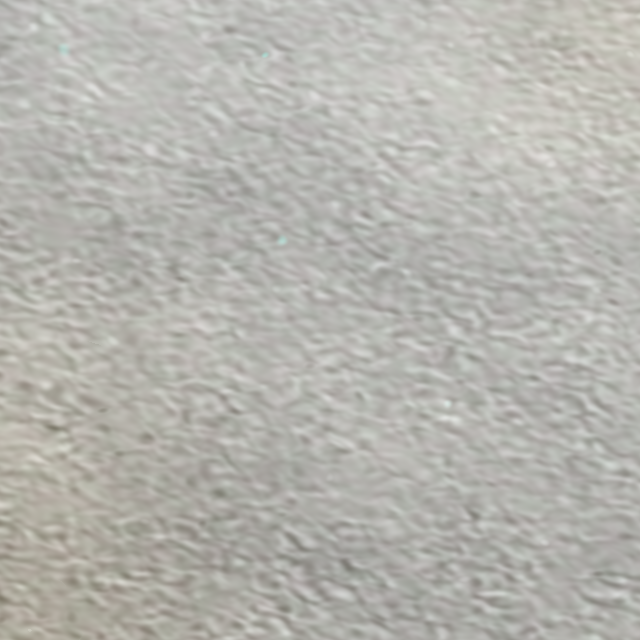
Write a WebGL 1 fragment shader that draws this texture.

```glsl
precision highp float;
// Soft, weathered grey pavement with short tilted grains, dark pits and pale glints.

uniform vec2 u_resolution;

#define GRAIN_SCALE vec2(36.0, 60.0)
#define GRAIN_TILT 0.20
#define GRAIN_WARP 0.35
#define RELIEF 0.36
#define GRAIN_TONE 0.42
#define MEAN_TONE 0.69
#define PATCH_TONE 0.34
#define PIT_DENSITY 0.13
#define GLINT_DENSITY 0.09
#define DARK_STONE vec3(0.590, 0.580, 0.550)
#define PALE_STONE vec3(0.770, 0.770, 0.750)
#define WARM_TINT vec3(0.014, -0.002, -0.032)

vec2 hash2(vec2 p) {
  vec3 q = fract(p.xyx * vec3(0.1031, 0.1030, 0.0973));
  q += dot(q, q.yzx + 33.33);
  return fract((q.xx + q.yz) * q.zy);
}

float cornerSlope(vec2 cell, vec2 offset) {
  float angle = 6.2832 * hash2(cell + 200.0).x;
  return dot(vec2(cos(angle), sin(angle)), offset);
}

float gradientNoise(vec2 p) {
  vec2 i = floor(p);
  vec2 f = fract(p);
  vec2 u = f * f * f * (f * (f * 6.0 - 15.0) + 10.0);
  vec2 e = vec2(1.0, 0.0);
  float low = mix(cornerSlope(i, f), cornerSlope(i + e, f - e), u.x);
  float high = mix(cornerSlope(i + e.yx, f - e.yx), cornerSlope(i + 1.0, f - 1.0), u.x);
  return mix(low, high, u.y);
}

vec2 rotate(vec2 p, float angle) {
  float c = cos(angle);
  float s = sin(angle);
  return vec2(c * p.x - s * p.y, s * p.x + c * p.y);
}

// Two layers turned against each other, so that grains stay short and rounded.
float grainHeight(vec2 p) {
  return gradientNoise(p) + 0.65 * gradientNoise(rotate(p, 0.65) * 1.35 + 17.3);
}

// Sparse soft blobs: x is coverage, y is a random value for the blob.
vec2 scatter(vec2 p, float density, float seed) {
  vec2 cell = floor(p);
  vec2 result = vec2(0.0);
  for (int j = -1; j <= 1; j++) {
    for (int i = -1; i <= 1; i++) {
      vec2 site = cell + vec2(float(i), float(j));
      vec2 center = site + hash2(site + seed);
      vec2 pick = hash2(site + seed + 71.0);
      float radius = mix(0.25, 0.55, pick.y);
      float cover = 1.0 - smoothstep(0.1, 1.0, length(p - center) / radius);
      cover *= step(pick.x, density);
      if (cover > result.x) result = vec2(cover, hash2(site + seed + 133.0).x);
    }
  }
  return result;
}

void main() {
  vec2 uv = gl_FragCoord.xy / u_resolution;
  vec2 tilted = rotate(uv, GRAIN_TILT);

  // Lightly warped grain, lit from above, rough in some places and worn in others.
  vec2 p = tilted * GRAIN_SCALE;
  p += GRAIN_WARP * vec2(gradientNoise(p * 0.6 + 5.1), gradientNoise(p * 0.6 + 41.7));
  float height = grainHeight(p);
  float relief = height - grainHeight(p + vec2(0.12, 0.42));
  float roughness = mix(1.1, 0.8, smoothstep(0.1, 1.0, uv.y));
  roughness *= 1.0 + 0.6 * gradientNoise(uv * 6.0 + 9.0) + 0.8 * gradientNoise(p * 0.35 + 61.0);

  // Broad light and stained patches.
  float patches = gradientNoise(tilted * vec2(2.5, 4.0) + 3.7)
                + 0.7 * gradientNoise(tilted * vec2(7.0, 12.0) + 23.0);
  float tone = MEAN_TONE + 0.48 * (uv.y - 0.5) + 0.12 * (uv.x - 0.5) + PATCH_TONE * patches;
  tone += roughness * (RELIEF * relief + GRAIN_TONE * height);

  // Pits are denser toward the lower left.
  float corner = 1.0 - smoothstep(0.1, 0.9, length(uv));
  vec2 pit = scatter(p * vec2(0.70, 0.60), PIT_DENSITY * (0.6 + corner), 11.0);
  tone -= 0.55 * pit.x * (0.3 + 0.7 * pit.y);
  vec2 glint = scatter(p * vec2(0.85, 0.65), GLINT_DENSITY, 57.0);
  tone += 0.50 * glint.x * glint.y;

  // Stone colour, warm edges, faint colour flecks and rare cyan sparkles.
  vec3 color = mix(DARK_STONE, PALE_STONE, clamp(tone, -0.8, 1.6));
  float warmth = 1.0 - smoothstep(0.0, 0.75, length(uv * vec2(1.3, 0.8)));
  warmth += 0.8 * (1.0 - smoothstep(0.0, 0.45, distance(uv, vec2(1.0))));
  color += WARM_TINT * (warmth - 0.18 + 0.3 * patches);
  float fleck = gradientNoise(p * 0.6 + 83.0);
  color += 0.018 * fleck * vec3(1.0, -0.7, 0.4);
  color += glint.x * smoothstep(0.95, 0.98, glint.y) * vec3(-0.10, 0.05, 0.03);

  gl_FragColor = vec4(clamp(color, 0.0, 1.0), 1.0);
}
```
